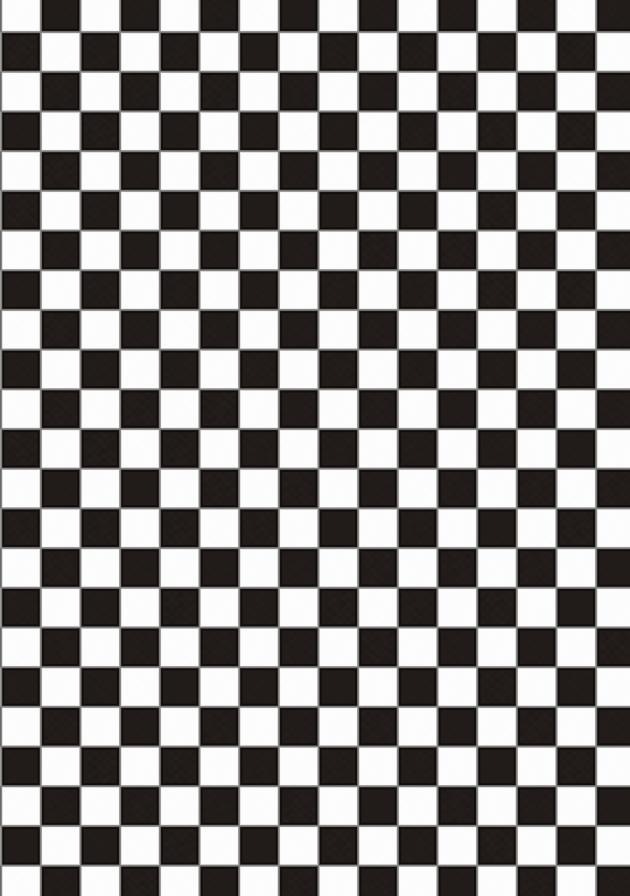
Write a Shadertoy shader that draws this pattern.

```glsl
// Black and white checkerboard with thin soft grey seams between the squares.

float hash(vec2 p) {
    return fract(sin(dot(p, vec2(127.1, 311.7))) * 437.58);
}

// Faint layered-sine grain, from -1 to 1, in units of one square
float grain(vec2 p) {
    float a = sin(p.x * 26.0) * sin(p.y * 26.0);
    float b = sin(p.x * 11.0 + 2.0 * sin(p.y * 7.0)) * sin(p.y * 13.0 + p.x * 3.0);
    return 0.5 * (a + b);
}

void mainImage(out vec4 fragColor, in vec2 fragCoord) {
    // Grid of squares, measured in canvas heights
    vec2 pitch = vec2(0.04427, 0.0443);
    vec2 grid = (fragCoord / iResolution.y - vec2(0.0013, 0.0339)) / pitch;
    vec2 id = floor(grid);
    vec2 local = fract(grid);

    // Distance to the nearest side of the square
    vec2 toSide = min(local, 1.0 - local);
    float edge = min(toSide.x, toSide.y);
    float soft = max(0.022, 0.5 / (iResolution.y * pitch.y));

    // Dark squares: warm black, deeper at the rim, slightly uneven
    float mottling = grain(grid) * mix(0.004, 0.014, hash(id));
    float rim = 1.0 - smoothstep(0.06, 0.10, edge);
    vec3 ink = mix(vec3(0.13, 0.11, 0.10) + mottling, vec3(0.07, 0.05, 0.05), rim);

    // Light squares with barely visible grain
    vec3 paper = vec3(0.99) + 0.3 * mottling;

    // Alternate the two tones, then lay the seams over them
    float isLight = mod(id.x + id.y, 2.0);
    vec3 color = mix(ink, paper, isLight);
    float seam = 1.0 - smoothstep(0.025 - soft, 0.025 + soft, edge);
    color = mix(color, vec3(0.51, 0.51, 0.50), seam);

    fragColor = vec4(color, 1.0);
}
```
